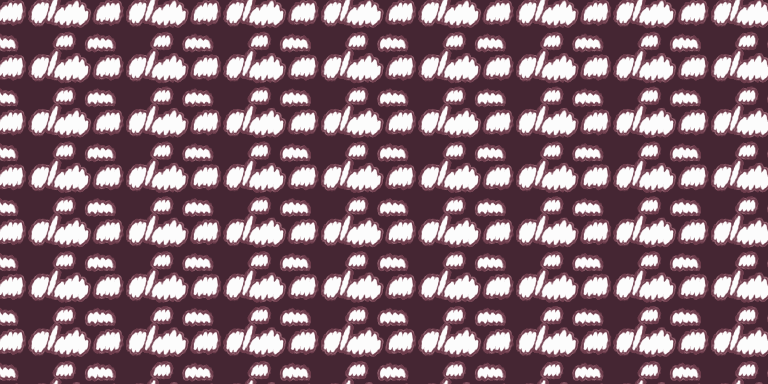
Give the GLSL for this pattern, as a WebGL 1 fragment shader.

```glsl
precision highp float;

uniform vec2 u_resolution;

// Layout in canvas heights; shapes use cell heights.
const vec2 PERIOD = vec2(0.2539, 0.14286);
const vec2 ORIGIN = vec2(0.0742, 0.0640);

const vec3 GROUND = vec3(0.27, 0.15, 0.20);
const vec3 PLUM = vec3(0.43, 0.24, 0.30);
const vec3 ROSE = vec3(0.59, 0.40, 0.45);
const vec3 BLUSH = vec3(0.80, 0.68, 0.71);
const vec3 PAPER = vec3(0.99);

const float RIM_WIDTH = 0.062;
const float CONTOUR_OFFSET = 0.040;
const float CONTOUR_WIDTH = 0.010;
const float FRINGE_WIDTH = 0.012;
const float EDGE_WOBBLE = 0.016;
const float RIM_WOBBLE = 0.030;
const float TIP_TAPER = 0.55;
const int MAX_STROKES = 10;

float hash(float n) {
    return fract(sin(n * 12.9898) * 43758.545);
}

vec2 gradientAt(vec2 cell) {
    float angle = 6.28318 * hash(dot(cell, vec2(1.0, 57.3)));
    return vec2(cos(angle), sin(angle));
}

float gradientNoise(vec2 p) {
    vec2 i = floor(p);
    vec2 f = p - i;
    vec2 u = f * f * f * (f * (f * 6.0 - 15.0) + 10.0);
    vec2 e = vec2(1.0, 0.0);
    float low = mix(dot(gradientAt(i), f),
                    dot(gradientAt(i + e.xy), f - e.xy), u.x);
    float high = mix(dot(gradientAt(i + e.yx), f - e.yx),
                     dot(gradientAt(i + e.xx), f - e.xx), u.x);
    return mix(low, high, u.y);
}

// Distance to a brush stroke that narrows towards both tips.
float stroke(vec2 p, vec2 a, vec2 b, float radius) {
    vec2 ab = b - a;
    float h = clamp(dot(p - a, ab) / dot(ab, ab), 0.0, 1.0);
    float tip = 2.0 * h - 1.0;
    return length(p - a - ab * h) - radius * (1.0 - TIP_TAPER * tip * tip);
}

// One corner of a zigzag: even corners sit low, odd corners high.
vec2 zigzagCorner(float i, float count, vec2 size, float dome, float lean, float seed) {
    float t = 2.0 * i / count - 1.0;
    float jitter = hash(i + seed * 17.0);
    float top = 1.0 - dome * t * t - 0.25 * jitter;
    float bottom = -1.0 + 0.15 * t * t + 0.25 * jitter;
    float y = size.y * mix(bottom, top, mod(i, 2.0));
    float x = size.x * (t + 0.5 * (jitter - 0.5) / count);
    return vec2(x + lean * y, y);
}

float scribble(vec2 p, vec2 size, float count, float radius,
               float dome, float lean, float seed) {
    float d = 10.0;
    vec2 inner = size - 0.5 * radius;
    vec2 last = zigzagCorner(0.0, count, inner, dome, lean, seed);
    for (int k = 1; k <= MAX_STROKES; k++) {
        float i = float(k);
        if (i > count) break;
        vec2 next = zigzagCorner(i, count, inner, dome, lean, seed);
        d = min(d, stroke(p, last, next, radius));
        last = next;
    }
    return d;
}

// All the marks of one repeat.
float motif(vec2 q) {
    // Lower row: narrow scrawl, slash, mound, rounded scrawl
    float d = scribble(q - vec2(0.205, 0.334), vec2(0.125, 0.21), 5.0, 0.056, 0.10, 0.25, 1.0);
    d = min(d, stroke(q, vec2(0.375, 0.20), vec2(0.510, 0.59), 0.046));
    d = min(d, scribble(q - vec2(0.796, 0.300), vec2(0.29, 0.24), 9.0, 0.062, 0.80, 0.30, 2.0));
    d = min(d, scribble(q - vec2(1.465, 0.334), vec2(0.20, 0.19), 8.0, 0.052, 0.30, 0.25, 3.0));
    // Upper row: two small scrawls
    d = min(d, scribble(q - vec2(0.668, 0.808), vec2(0.135, 0.12), 6.0, 0.040, 0.20, 0.30, 4.0));
    return min(d, scribble(q - vec2(1.306, 0.760), vec2(0.225, 0.11), 8.0, 0.044, 0.40, -0.15, 5.0));
}

float coverage(float d, float pixel) {
    return 1.0 - smoothstep(-0.6 * pixel, 0.6 * pixel, d);
}

void main() {
    vec2 p = gl_FragCoord.xy / u_resolution.y;
    vec2 q = mod(p - ORIGIN, PERIOD) / PERIOD.y;
    float pixel = 1.0 / (u_resolution.y * PERIOD.y);

    // Rough edges, identical in every repeat
    float fine = gradientNoise(q * vec2(24.0, 15.0));
    float coarse = gradientNoise(q * vec2(13.0, 11.0) + 31.0);
    float d = motif(q) + EDGE_WOBBLE * fine;

    // Ragged rim with a broken contour and a pale fringe
    float rim = coverage(d - RIM_WIDTH + RIM_WOBBLE * coarse, pixel);
    float contour = coverage(abs(d - CONTOUR_OFFSET - RIM_WOBBLE * fine) - CONTOUR_WIDTH, pixel);
    contour *= smoothstep(-0.25, 0.35, coarse);
    float fringe = coverage(d - FRINGE_WIDTH, pixel);

    vec3 color = mix(GROUND, PLUM, rim);
    color = mix(color, ROSE, contour);
    color = mix(color, BLUSH, 0.8 * fringe);
    color = mix(color, PAPER, coverage(d, pixel));
    gl_FragColor = vec4(color, 1.0);
}
```
